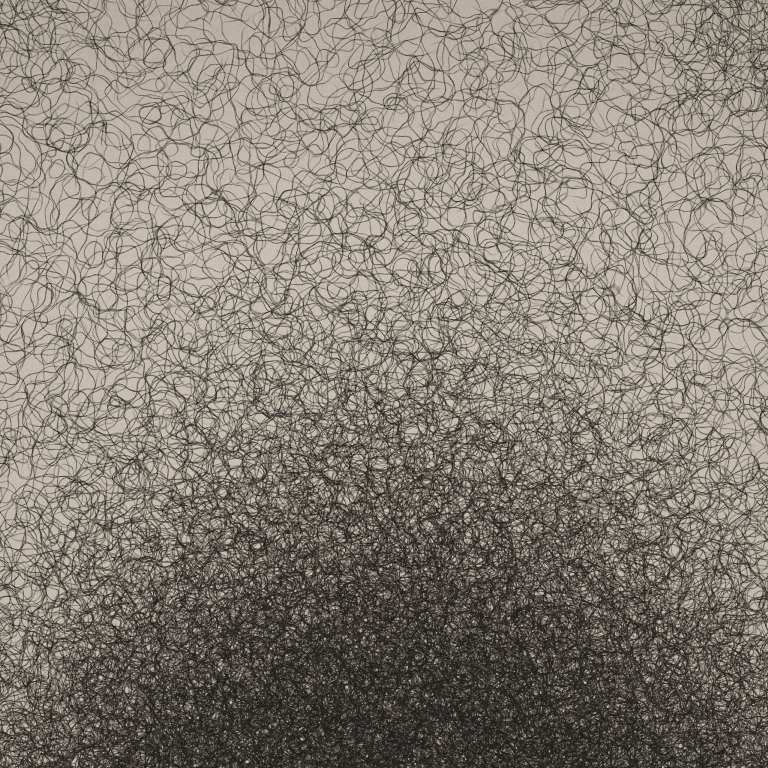
Give the GLSL for this pattern, as a Shadertoy shader.

```glsl
float hash(vec2 p) {
    return fract(sin(dot(p, vec2(127.1, 311.7))) * 43758.5453);
}

vec2 slope(vec2 cell) {
    float a = 6.2832 * hash(cell);
    return vec2(cos(a), sin(a));
}

// Gradient noise: value in x, derivative in yz
vec3 noiseGrad(vec2 p) {
    vec2 i = floor(p), f = fract(p);
    vec2 u = f * f * f * (f * (f * 6.0 - 15.0) + 10.0);
    vec2 du = 30.0 * f * f * (f * (f - 2.0) + 1.0);
    vec2 ga = slope(i), gb = slope(i + vec2(1, 0));
    vec2 gc = slope(i + vec2(0, 1)), gd = slope(i + 1.0);
    float a = dot(ga, f), b = dot(gb, f - vec2(1, 0));
    float c = dot(gc, f - vec2(0, 1)), d = dot(gd, f - 1.0);
    float k = a - b - c + d;
    vec2 g = ga + u.x * (gb - ga) + u.y * (gc - ga) + u.x * u.y * (ga - gb - gc + gd);
    return vec3(a + u.x * (b - a) + u.y * (c - a) + u.x * u.y * k,
                g + du * (u.yx * k + vec2(b, c) - a));
}

// How much ink is laid down: a dark mound in a tall halo, two shaded corners
float inkDensity(vec2 p) {
    float dx = p.x - 0.53;
    float h = p.y + 1.1 * dx * dx;
    float halo = 0.48 * exp(-p.y * p.y / 0.38 - dx * dx / 0.22);
    float core = 2.1 * exp(-h * h / 0.115);
    vec2 left = p - vec2(0.0, 0.98), right = p - vec2(0.99, 0.96);
    float corners = 0.22 * exp(-dot(left, left) / 0.011) + 0.34 * exp(-dot(right, right) / 0.018);
    return 0.16 + halo + core + corners;
}

void mainImage(out vec4 fragColor, in vec2 fragCoord) {
    vec2 p = fragCoord / iResolution.xy;
    float soft = 0.75 / iResolution.y;
    float grain = hash(floor(p * 512.0));
    float budget = inkDensity(p);
    float light = 1.0;
    // A slightly shaky hand
    vec2 shaky = p + 0.0009 * sin(p.yx * vec2(230.0, 260.0) + 3.0 * sin(p * 90.0));

    // Curly pen lines, layer on layer until the ink budget is spent
    for (int i = 0; i < 84; i++) {
        if (budget < -0.15) break;
        float n = float(i);
        float freq = 15.0 + 0.5 * n;
        float a = 2.4 * n;
        vec2 q = mat2(cos(a), sin(a), -sin(a), cos(a)) * shaky;
        vec3 field = noiseGrad(q * freq + 17.3 * n + 5.0);
        float level = 0.24 * (hash(vec2(n, 3.7)) - 0.5);
        float d = abs(field.x - level) / (max(length(field.yz), 0.4) * freq);
        float line = smoothstep(-soft, soft, 0.0006 - d);
        // Strokes end at uneven places
        float breakup = 0.12 * sin(q.x * 37.0 + n) * sin(q.y * 31.0 + 2.0 * n);
        line *= smoothstep(-0.02, 0.04, budget + breakup);
        // Pen pressure varies along the stroke
        float pressure = 0.51 + 0.13 * sin(q.x * 61.0 + q.y * 47.0 + n);
        light *= 1.0 - line * (pressure + 0.3 * (grain - 0.5));
        budget -= 0.0013 * freq;
    }

    // Warm paper, a little dimmer toward the top
    vec3 paper = mix(vec3(0.785, 0.755, 0.70), vec3(0.735, 0.705, 0.65), smoothstep(0.65, 1.05, p.y));
    paper *= 1.0 - 0.1 * dot(p - 0.5, p - 0.5);
    paper += 0.03 * (grain - 0.5);
    vec3 ink = vec3(0.13, 0.115, 0.105);
    fragColor = vec4(mix(ink, paper, light), 1.0);
}
```
